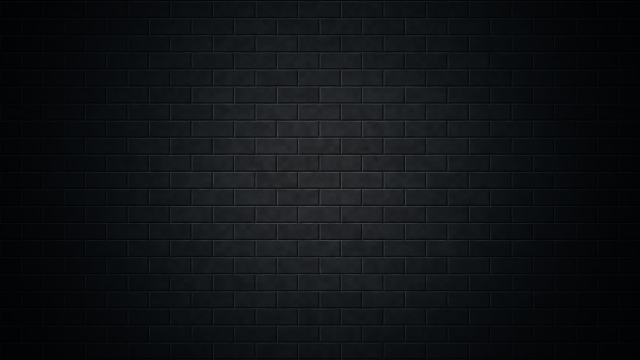
This pattern is drawn by a Shadertoy shader. Its source:

```glsl
// A dark running-bond brick wall under a soft central light.
// Signed distances to the joints give a worn bright edge with a shadow
// beside it; value noise mottles the bricks and a Gaussian lights them.

// Lengths are in canvas heights.
const vec2 BRICK = vec2(0.11852, 0.04741);
const float TOP_JOINT = 0.0046;        // first joint below the top edge
const float EDGE_HALF = 0.00125;       // half width of the bright edge
const float SHADOW_HALF = 0.0021;      // half width of the dark groove
const float SHADOW_SHIFT = 0.0031;     // groove offset, up and to the left
const float EDGE_GAIN = 0.95;
const float SHADOW_DEPTH = 0.55;
const float MOTTLE_SCALE = 62.0;
const float MOTTLE_DEPTH = 0.42;
const float BRICK_VARIATION = 0.12;

const vec2 LIGHT_CENTER = vec2(0.495, 0.53);    // fraction of the canvas
const vec3 LIGHT_COLOR = vec3(0.155, 0.160, 0.166);
const vec3 LIGHT_FALLOFF = vec3(3.75, 3.35, 3.05);
const vec3 AMBIENT = vec3(0.002, 0.005, 0.008);
const vec3 EDGE_AMBIENT = vec3(0.020, 0.022, 0.024);

float hash(vec2 p) {
    return fract(sin(dot(p, vec2(127.1, 311.7))) * 43758.5453);
}

float valueNoise(vec2 p) {
    vec2 i = floor(p);
    vec2 f = fract(p);
    f = f * f * (3.0 - 2.0 * f);
    float low = mix(hash(i), hash(i + vec2(1.0, 0.0)), f.x);
    float high = mix(hash(i + vec2(0.0, 1.0)), hash(i + vec2(1.0, 1.0)), f.x);
    return mix(low, high, f.y);
}

float fbm(vec2 p) {
    float sum = 0.0;
    float amplitude = 0.55;
    for (int i = 0; i < 3; i++) {
        sum += amplitude * valueNoise(p);
        p = mat2(0.8, 0.6, -0.6, 0.8) * p * 2.1 + 17.3;
        amplitude *= 0.5;
    }
    return sum;
}

// Antialiased coverage of bands centred on zero, one per axis.
vec2 band(vec2 d, float halfWidth, float pixel) {
    return clamp((halfWidth - abs(d)) / pixel + 0.5, 0.0, 1.0);
}

void mainImage(out vec4 fragColor, in vec2 fragCoord) {
    float pixel = 1.0 / iResolution.y;
    vec2 p = fragCoord * pixel;

    // Brick grid, rows counted downwards, odd rows shifted by half a brick.
    vec2 grid = vec2(p.x, 1.0 - p.y - TOP_JOINT) / BRICK;
    float row = floor(grid.y);
    grid.x += 0.5 * mod(row, 2.0);
    vec2 id = vec2(floor(grid.x), row);
    vec2 joint = (fract(grid + 0.5) - 0.5) * BRICK;

    // Slightly uneven edges.
    joint += 0.0007 * (vec2(valueNoise(p * 95.0), valueNoise(p * 95.0 + 41.0)) - 0.5);

    // Central light, cooler towards the borders.
    vec2 fromLight = p - LIGHT_CENTER * iResolution.xy * pixel;
    vec3 light = LIGHT_COLOR * exp(-dot(fromLight, fromLight) * LIGHT_FALLOFF);

    // Mottled brick faces with a small tone change per brick.
    float mottle = fbm(p * MOTTLE_SCALE + id * 5.7) - 0.48;
    float tone = 1.0 + MOTTLE_DEPTH * mottle + BRICK_VARIATION * (hash(id) - 0.5);
    vec3 color = AMBIENT + light * tone;

    // Groove shadow, then the bright edge, worn unevenly along its length.
    vec2 groove = band(joint + SHADOW_SHIFT, SHADOW_HALF, pixel);
    color *= 1.0 - SHADOW_DEPTH * max(groove.x, groove.y);
    vec2 edge = band(joint, EDGE_HALF, pixel);
    float wear = mix(0.45, 1.0, valueNoise(p * 48.0 + 9.0));
    color += max(edge.x, edge.y) * wear * (EDGE_GAIN * light + EDGE_AMBIENT);

    fragColor = vec4(color, 1.0);
}
```
